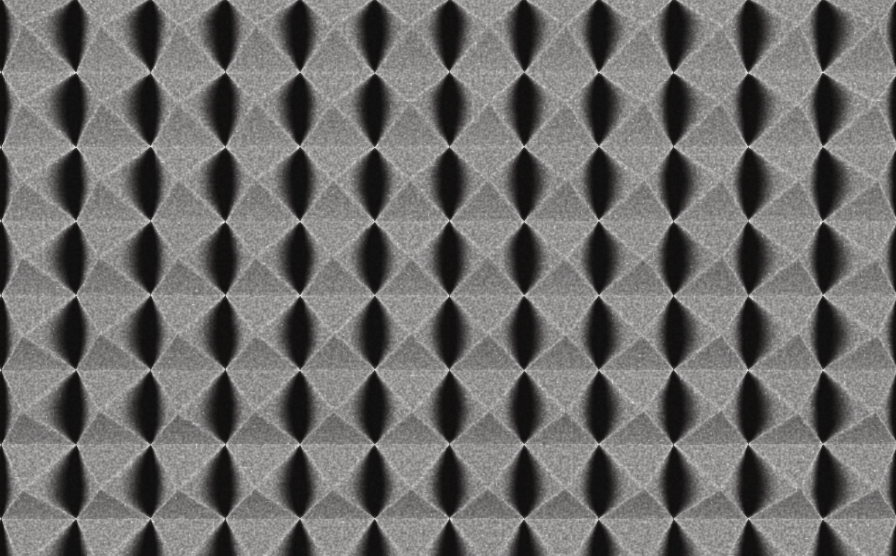
Give the GLSL for this pattern, as a Shadertoy shader.

```glsl
// Acoustic foam: a grid of grey pyramids with dark side valleys and fine grain.

const float COLUMNS = 12.0;
const float ROW_SCALE = 1.004;
const vec2 GRID_OFFSET = vec2(-0.02, 0.025);
const float APEX_PARALLAX = 0.04;

float hash(vec2 p) {
    vec3 q = fract(vec3(p.xyx) * 0.1031);
    q += dot(q, q.yzx + 33.33);
    return fract((q.x + q.y) * q.z);
}

vec2 randomGradient(vec2 cell) {
    float angle = 6.2832 * hash(cell);
    return vec2(cos(angle), sin(angle));
}

float gradientNoise(vec2 p) {
    vec2 i = floor(p), f = fract(p);
    vec2 u = f * f * f * (f * (f * 6.0 - 15.0) + 10.0);
    vec2 e = vec2(1.0, 0.0);
    float a = dot(randomGradient(i), f);
    float b = dot(randomGradient(i + e.xy), f - e.xy);
    float c = dot(randomGradient(i + e.yx), f - e.yx);
    float d = dot(randomGradient(i + e.xx), f - e.xx);
    return mix(mix(a, b, u.x), mix(c, d, u.x), u.y);
}

// Soft spot or line profile
float glow(float dist, float width) {
    float x = dist / width;
    return exp(-x * x);
}

// Maps a cell to -1..1 with zero at the apex
vec2 pyramidCoords(vec2 f, vec2 apex) {
    vec2 d = f - apex;
    return d / mix(apex, 1.0 - apex, step(0.0, d));
}

// Left and right slopes fall into a lens of shadow, pinched at the corners
float sideShade(vec2 s) {
    float height = 1.0 - abs(s.x);
    float lens = 0.34 * (1.0 - s.y * s.y) + 0.001;
    return mix(0.065, 0.55, smoothstep(lens * 0.42, lens * 1.95, height));
}

// Upper slopes catch the light, lower slopes dim toward the apex
float frontShade(vec2 s, float depth, float blur) {
    float upper = mix(0.56, 0.58, abs(s.y));
    float lower = mix(0.42, 0.52, abs(s.y)) - 0.05 * depth;
    return mix(upper, lower, smoothstep(-blur, blur, s.y));
}

float pyramidShade(vec2 p, vec2 gridCentre, float pixel) {
    vec2 cell = floor(p), f = p - cell;
    vec2 jitter = vec2(hash(cell + 7.3), hash(cell + 19.1)) - 0.5;
    vec2 apex = 0.5 + APEX_PARALLAX * (cell + 0.5 - gridCentre) + 0.03 * jitter;
    vec2 s = pyramidCoords(f, apex);

    // Faces
    float diagonal = abs(s.x) - abs(s.y);
    float blur = 2.0 * pixel + 0.02;
    float depth = (cell.y + 0.5 - gridCentre.y) / gridCentre.y;
    float shade = mix(frontShade(s, depth, blur), sideShade(s),
                      smoothstep(-blur, blur, diagonal));
    shade *= 1.0 + 0.05 * (hash(cell) - 0.5);

    // Worn ridges, corner nodes and horizontal seams
    vec2 edge = min(f, 1.0 - f);
    shade += 0.09 * glow(0.35 * diagonal, 0.022 + 0.4 * pixel);
    shade += 0.12 * glow(length(edge), 0.04);
    shade += 0.03 * glow(edge.y, 0.025) * smoothstep(0.1, 0.3, shade);
    return shade;
}

void mainImage(out vec4 fragColor, in vec2 fragCoord) {
    // Grid units, rows counted down from the top
    float pixel = COLUMNS / iResolution.x;
    vec2 flip = vec2(fragCoord.x, iResolution.y - fragCoord.y);
    vec2 scale = vec2(1.0, ROW_SCALE);
    vec2 p = flip * pixel * scale + GRID_OFFSET;
    vec2 gridCentre = 0.5 * iResolution.xy * pixel * scale + GRID_OFFSET;

    // Slightly uneven cut
    vec2 wobble = vec2(gradientNoise(p * 5.0), gradientNoise(p * 5.0 + 41.7));
    float shade = pyramidShade(p + 0.018 * wobble, gridCentre, pixel);

    // Foam pores and bright flecks
    float grain = 0.28 * gradientNoise(p * 27.3 + 3.1)
                + 0.16 * gradientNoise(p * 13.7 + 11.9);
    float fleck = smoothstep(0.3, 0.6, gradientNoise(p * 21.9 + 57.3));
    shade *= 1.0 + grain;
    shade += 0.14 * fleck * smoothstep(0.12, 0.4, shade);

    vec3 tint = mix(vec3(1.03, 0.97, 0.96), vec3(1.0, 0.992, 0.988),
                    smoothstep(0.05, 0.5, shade));
    fragColor = vec4(clamp(shade * tint, 0.0, 1.0), 1.0);
}
```
